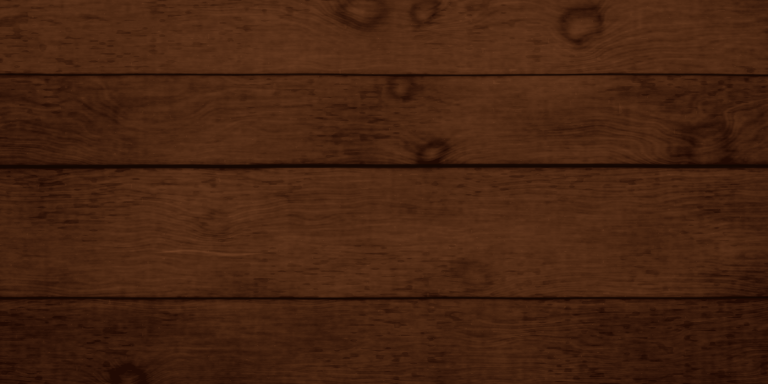
This texture is drawn by a Shadertoy shader. Its source:

```glsl
const vec3 DARK = vec3(0.13, 0.04, 0.01);
const vec3 MID = vec3(0.29, 0.15, 0.07);
const vec3 LIGHT = vec3(0.41, 0.235, 0.13);
const vec3 GAP_COLOR = vec3(0.07, 0.02, 0.005);

// Plank values run from the top plank to the bottom one
const vec3 GAP_Y = vec3(0.805, 0.567, 0.224);
const vec3 GAP_HALF = vec3(0.0018, 0.0048, 0.0023);
const vec4 PLANK_TONE = vec4(0.67, 0.56, 0.59, 0.46);
const vec4 RING_FREQ = vec4(36.0, 40.0, 52.0, 58.0);
const vec4 RING_BEND = vec4(0.20, 0.20, 0.09, 0.15);
const vec4 MOTTLE = vec4(0.28, 0.46, 0.42, 0.28);

// Knots: centre, radius, strength
const int KNOTS = 10;
const vec4 KNOT[KNOTS] = vec4[KNOTS](
    vec4(0.940, 0.980, 0.062, 1.0), vec4(1.107, 0.966, 0.036, 0.9),
    vec4(1.518, 0.935, 0.052, 1.0), vec4(1.047, 0.780, 0.040, 0.8),
    vec4(1.125, 0.597, 0.042, 1.0), vec4(1.836, 0.615, 0.075, 0.7),
    vec4(0.365, 0.675, 0.085, 0.2), vec4(0.560, 0.420, 0.040, 0.3),
    vec4(1.230, 0.285, 0.045, 0.4), vec4(0.344, 0.012, 0.042, 0.9));

const vec2 SPLINTER = vec2(0.55, 0.342);
const float SPLINTER_LENGTH = 0.16;

float hash(vec2 p) {
    vec3 q = fract(p.xyx * vec3(0.1031, 0.1030, 0.0973));
    q += dot(q, q.yzx + 33.33);
    return fract((q.x + q.y) * q.z);
}

float noise(vec2 p) {
    vec2 i = floor(p), f = fract(p);
    f = f * f * (3.0 - 2.0 * f);
    return mix(mix(hash(i), hash(i + vec2(1, 0)), f.x),
               mix(hash(i + vec2(0, 1)), hash(i + 1.0), f.x), f.y);
}

float fbm(vec2 p) {
    float sum = 0.0, amp = 0.5;
    for (int i = 0; i < 4; i++) {
        sum += amp * noise(p);
        p = p * 2.03 + 17.3;
        amp *= 0.5;
    }
    return sum / 0.9375;
}

int plankAt(float y) {
    return int(dot(step(vec3(y), GAP_Y), vec3(1)));
}

void mainImage(out vec4 fragColor, in vec2 fragCoord) {
    float px = 1.0 / iResolution.y;
    vec2 p = fragCoord * px;
    float aspect = iResolution.x * px;
    int plank = plankAt(p.y);
    vec2 q = p + float(plank) * vec2(7.3, 3.1);

    // Knots bend the rings and add their own shading
    float bend = 0.0, knotTone = 0.0;
    vec2 wobble = vec2(noise(q * 22.0), noise(q * 22.0 + 40.0)) - 0.5;
    for (int i = 0; i < KNOTS; i++) {
        vec4 k = KNOT[i];
        if (plankAt(k.y) != plank) continue;
        vec2 d = (p - k.xy) / (k.z * vec2(1.2, 1.0)) + wobble * 0.5;
        float r = length(d);
        bend += k.z * (0.5 + k.w) * exp(-0.4 * r * r);
        float rim = exp(-16.0 * (r - 0.72) * (r - 0.72));
        float heart = exp(-9.0 * dot(d + vec2(0.05, 0.12), d + vec2(0.05, 0.12)));
        knotTone += k.w * (0.30 * heart - 0.24 * rim - 0.24 * exp(-0.9 * r * r));
    }

    // Growth rings as contours of a stretched height field
    float field = q.y + bend + RING_BEND[plank] * fbm(q * vec2(1.6, 4.5))
                + 0.012 * noise(q * vec2(14.0, 30.0));
    float phase = field * RING_FREQ[plank];
    float ring = 0.6 * sin(6.2832 * phase) + 0.4 * sin(14.5 * phase + 2.0);
    float ringMask = smoothstep(0.25, 0.7, fbm(q * vec2(3.0, 7.0) + 9.0));

    // Stains, fibres, saw marks and pores
    float stain = fbm(q * vec2(4.0, 9.0) + 5.0) - 0.5;
    float fibre = fbm(q * vec2(14.0, 130.0)) - 0.5;
    float saw = noise(q * vec2(90.0, 6.0)) - 0.5;
    float speck = fbm(q * vec2(75.0, 110.0)) - 0.5;
    float pores = smoothstep(0.62, 0.85, noise(q * vec2(45.0, 150.0)))
                * smoothstep(0.4, 0.65, fbm(q * vec2(5.0, 8.0) + 21.0));
    float flecks = smoothstep(0.93, 0.99, noise(q * vec2(70.0, 110.0) + 60.0));

    float tone = PLANK_TONE[plank] + knotTone + MOTTLE[plank] * stain
               + ring * mix(0.025, 0.10, ringMask) + 0.26 * fibre
               + 0.06 * saw + 0.24 * speck - 0.17 * pores + 0.12 * flecks;

    // Pale splinter
    vec2 s = p - SPLINTER;
    s.y += 0.03 * s.x + 0.004 * sin(s.x * 30.0);
    float taper = max(1.0 - abs(s.x) / SPLINTER_LENGTH, 0.0);
    tone += 0.30 * smoothstep(0.0, 0.3, taper)
          * (1.0 - smoothstep(0.0, 0.005 * taper + px, abs(s.y)));

    // Darkening toward the canvas borders
    vec2 edge = vec2(p.x / aspect, p.y) * 2.0 - 1.0;
    tone -= 0.20 * pow(abs(edge.x), 2.5) + 0.12 * pow(max(-edge.y, 0.0), 2.0);

    // Gaps with soft shadows and worn lips below
    float gap = 0.0;
    for (int i = 0; i < 3; i++) {
        float y = p.y - GAP_Y[i] + 0.003 * (noise(vec2(p.x * 5.0, float(i) * 9.0)) - 0.5);
        float dist = abs(y) - GAP_HALF[i];
        gap = max(gap, 1.0 - smoothstep(-px, px, dist));
        tone -= 0.30 * exp(-max(dist, 0.0) / (GAP_HALF[i] * 1.6));
        tone += 0.09 * step(y, 0.0) * exp(-pow((y + 0.017) / 0.010, 2.0));
    }

    tone = clamp(tone, 0.0, 1.0);
    vec3 wood = tone < 0.5 ? mix(DARK, MID, tone * 2.0) : mix(MID, LIGHT, tone * 2.0 - 1.0);
    fragColor = vec4(mix(wood, GAP_COLOR, gap * 0.92), 1.0);
}
```
